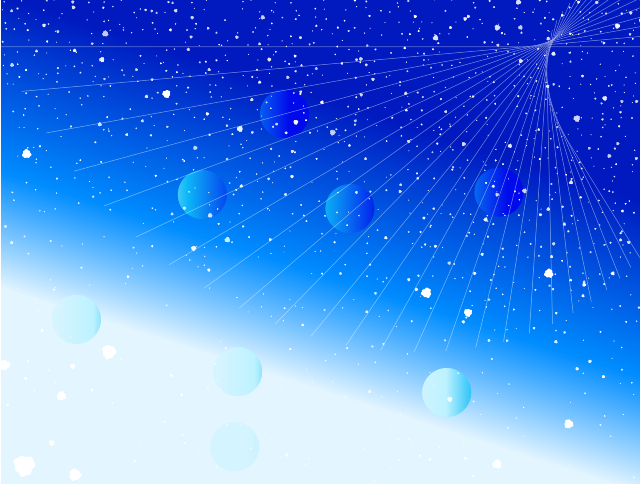
A Shadertoy shader for this background:

```glsl
const vec3 DEEP_BLUE = vec3(0.0, 0.10, 0.75);
const vec3 AZURE = vec3(0.0, 0.55, 1.0);
const vec3 PALE_ICE = vec3(0.89, 0.96, 1.0);
const vec3 SNOW = vec3(1.0);

const vec3 ORB_BLUE = vec3(0.0, 0.04, 0.92);
const vec3 ORB_CYAN = vec3(0.05, 0.72, 0.97);
const vec3 ORB_MINT = vec3(0.74, 0.95, 1.0);

const float SKY_TILT = 0.32;
const vec3 SKY_STOPS = vec3(-0.01, 0.355, 0.595);
const vec4 ORB_STOPS = vec4(0.02, 0.35, 0.52, 0.70);
const float ORB_RADIUS = 0.0507;
const float ORB_SHADE = 2.6;

const int RAY_COUNT = 25;
const float RAY_STEP = 0.0885;
const float RAY_TWIST = 2.7e-5;
const float RAY_HALF_WIDTH = 0.0007;
const float RAY_OPACITY = 0.42;
const vec2 RAY_KNOT = vec2(1.148, 0.923);
const float LEFT_MARGIN = 0.002;

const vec2 ORBS[8] = vec2[8](
    vec2(0.588, 0.765), vec2(0.418, 0.598), vec2(0.723, 0.569), vec2(1.031, 0.603),
    vec2(0.158, 0.340), vec2(0.491, 0.232), vec2(0.923, 0.189), vec2(0.485, 0.077));

// Large flakes: centre and radius
const vec3 FLAKES[12] = vec3[12](
    vec3(0.050, 0.038, 0.021), vec3(0.225, 0.273, 0.014), vec3(0.155, 0.019, 0.012),
    vec3(0.055, 0.682, 0.009), vec3(1.134, 0.435, 0.009), vec3(0.881, 0.395, 0.010),
    vec3(0.344, 0.806, 0.008), vec3(0.967, 0.354, 0.008), vec3(0.010, 0.246, 0.010),
    vec3(1.175, 0.124, 0.009), vec3(0.127, 0.182, 0.009), vec3(1.027, 0.041, 0.009));

vec3 hash32(vec2 p) {
    vec3 q = fract(p.xyx * vec3(0.1031, 0.1030, 0.0973));
    q += dot(q, q.yxz + 33.33);
    return fract((q.xxy + q.yzz) * q.zyx);
}

float fill(float dist, float aa) {
    return 1.0 - smoothstep(-aa, aa, dist);
}

// Distance down the tilted sky gradient
float skyDepth(vec2 p) {
    return 1.0 - p.y - SKY_TILT * p.x;
}

float rampStep(float a, float b, float x) {
    return clamp((x - a) / (b - a), 0.0, 1.0);
}

vec3 skyColor(float depth) {
    vec3 c = mix(DEEP_BLUE, AZURE, rampStep(SKY_STOPS.x, SKY_STOPS.y, depth));
    return mix(c, PALE_ICE, rampStep(SKY_STOPS.y, SKY_STOPS.z, depth));
}

vec3 orbColor(float depth) {
    vec3 c = mix(ORB_BLUE, ORB_CYAN, rampStep(ORB_STOPS.x, ORB_STOPS.y, depth));
    c = mix(c, ORB_MINT, rampStep(ORB_STOPS.y, ORB_STOPS.z, depth));
    return mix(c, PALE_ICE, 0.6 * rampStep(ORB_STOPS.z, ORB_STOPS.w, depth));
}

// Rotating fan of lines whose offsets weave a curved envelope
float rays(vec2 p, float aa) {
    float light = 0.0;
    vec2 q = p - RAY_KNOT;
    for (int i = 0; i < RAY_COUNT; i++) {
        float n = float(i);
        float angle = n * RAY_STEP;
        vec2 dir = vec2(cos(angle), sin(angle));
        float along = dot(q, dir);
        float twist = RAY_TWIST * pow(abs(n - 9.0), 3.0) * sign(n - 9.0);
        float side = abs(dot(q, vec2(-dir.y, dir.x)) - twist);
        float tail = 1.148 - 0.0399 * n + 0.0005 * n * n;
        float tip = 0.344 - 0.0206 * n;
        float ends = max(along - tip, -along - tail);
        float line = fill(side - RAY_HALF_WIDTH, aa) * fill(ends, aa);
        light = max(light, line) + 0.2 * min(light, line);
    }
    return RAY_OPACITY * min(light, 1.5);
}

// Uneven round blob
float flake(vec2 q, float radius, float turn, float aa) {
    float a = atan(q.y, q.x) + turn;
    float wobble = 1.0 + 0.09 * sin(3.0 * a) + 0.06 * cos(7.0 * a + turn);
    return fill(length(q) - radius * wobble, aa);
}

// One jittered flake per grid cell, kept with the given chance
float snowLayer(vec2 p, float cell, vec2 radii, float chance, float seed, float aa) {
    vec2 id = floor(p / cell);
    vec3 place = hash32(id + seed);
    vec3 look = hash32(id + seed + 57.0);
    float radius = mix(radii.x, radii.y, look.x * look.x);
    vec2 centre = (id + mix(vec2(0.15), vec2(0.85), place.xy)) * cell;
    return flake(p - centre, radius, 6.28 * look.z, aa) * step(place.z, chance) * mix(0.75, 1.0, look.y);
}

float largeFlakes(vec2 p, float aa) {
    float cover = 0.0;
    for (int i = 0; i < 12; i++) {
        cover = max(cover, flake(p - FLAKES[i].xy, FLAKES[i].z, 2.4 * float(i), aa));
    }
    return cover;
}

void mainImage(out vec4 fragColor, in vec2 fragCoord) {
    vec2 p = fragCoord / iResolution.y;
    float aa = 0.55 / iResolution.y;
    float depth = skyDepth(p);
    vec3 color = skyColor(depth);

    // Orbs shaded from left to right
    for (int i = 0; i < 8; i++) {
        vec2 q = p - ORBS[i];
        vec3 shade = orbColor(skyDepth(ORBS[i]) - ORB_SHADE * q.x);
        color = mix(color, shade, fill(length(q) - ORB_RADIUS, aa));
    }

    color = mix(color, SNOW, rays(p, aa));

    // Snow thins out toward the pale ground
    float density = 1.0 - smoothstep(-0.15, 0.6, depth);
    float snow = snowLayer(p, 0.022, vec2(0.0010, 0.0022), 0.08 + 0.45 * density, 11.0, aa);
    snow = max(snow, snowLayer(p, 0.034, vec2(0.0014, 0.0036), 0.05 + 0.5 * density, 83.0, aa));
    snow = max(snow, snowLayer(p, 0.065, vec2(0.0028, 0.0065), 0.08 + 0.4 * density, 149.0, aa));
    snow = max(snow, largeFlakes(p, aa));
    snow = max(snow, fill(p.x - LEFT_MARGIN, aa));
    fragColor = vec4(mix(color, SNOW, snow), 1.0);
}
```
